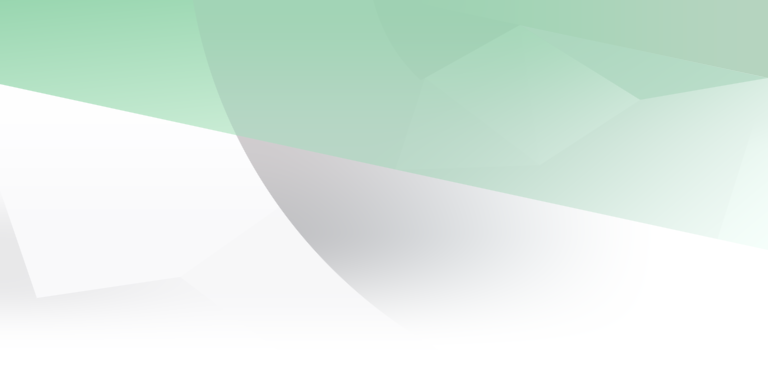
A WebGL 2 fragment shader for this background:

```glsl
#version 300 es
precision highp float;
// Abstract background: a slanted green band over white, crossed by a large
// translucent grey disc, with faint low-poly facets. Each layer is a soft
// gradient masked by anti-aliased half planes, triangles and circles.

uniform vec2 u_resolution;
out vec4 fragColor;

const vec3 WHITE = vec3(0.995, 0.995, 0.998);

// Coverage of the area to the left of the line a -> b.
float leftOf(vec2 p, vec2 a, vec2 b, float px) {
    vec2 d = normalize(b - a);
    return clamp(0.5 + (d.x * (p.y - a.y) - d.y * (p.x - a.x)) / px, 0.0, 1.0);
}

// Coverage of a counter-clockwise triangle.
float triangle(vec2 p, vec2 a, vec2 b, vec2 c, float px) {
    return leftOf(p, a, b, px) * leftOf(p, b, c, px) * leftOf(p, c, a, px);
}

float disc(vec2 p, vec2 center, float radius, float px) {
    return clamp(0.5 + (radius - length(p - center)) / px, 0.0, 1.0);
}

// White ground with pale grey facets at the lower left.
vec3 paperColor(vec2 p, float px) {
    vec2 corner = vec2(0.096, 0.224);
    vec2 ridge = vec2(0.469, 0.279);
    vec3 color = mix(WHITE, vec3(0.977, 0.977, 0.982), smoothstep(0.72, 0.4, p.y));
    float leftWedge = 1.0 - leftOf(p, vec2(0.0, 0.505), corner, px);
    float below = 1.0 - leftOf(p, corner, ridge, px);
    float beyond = leftOf(p, vec2(0.729, 0.083), ridge, px);
    float shadow = max(leftWedge, below * beyond);
    float fade = smoothstep(0.07, 0.29, p.y) * smoothstep(0.54, 0.36, p.y);
    color -= 0.068 * shadow * fade * (1.0 - 0.75 * smoothstep(0.0, 0.6, p.x));
    float rightFacet = (1.0 - leftOf(p, ridge, vec2(0.716, 0.453), px)) * (1.0 - beyond);
    color -= 0.008 * rightFacet;
    return mix(color, vec3(1.0), smoothstep(0.25, 0.06, p.y));
}

// Grey disc, darkest along its left rim, dissolving right and down.
vec3 greyColor(vec2 p) {
    vec3 grey = mix(vec3(0.755, 0.755, 0.765), vec3(0.815, 0.802, 0.81),
                    smoothstep(0.38, 0.65, p.y));
    float across = smoothstep(0.65, 1.75, p.x);
    float down = smoothstep(0.40, 0.08, p.y);
    vec3 cool = vec3(-0.006, 0.003, 0.006) * across * (1.0 - across) * 4.0;
    return mix(grey, vec3(1.0), 1.0 - (1.0 - across) * (1.0 - down)) + cool * (1.0 - down);
}

// Fresh green to the left of the disc.
vec3 freshGreen(vec2 p) {
    float t = (1.0 - p.y) * 2.4 + p.x * 0.25;
    return mix(vec3(0.60, 0.84, 0.69), vec3(0.79, 0.925, 0.835), clamp(t, 0.0, 1.0));
}

// Muted green inside the disc, fading to white at the lower right.
vec3 mutedGreen(vec2 p, float px) {
    vec2 apex = vec2(1.354, 0.935);
    vec2 notch = vec2(1.667, 0.74);
    vec2 rim = vec2(2.0, 0.797);
    vec2 foot = vec2(1.406, 0.57);
    vec2 elbow = vec2(1.107, 0.797);
    vec2 heel = vec2(1.029, 0.557);

    vec3 color = mix(vec3(0.635, 0.832, 0.712), vec3(0.72, 0.84, 0.775),
                     smoothstep(0.0, 0.4, 1.0 - p.y));
    float glow = smoothstep(1.4, 2.85, p.x + 1.2 * (1.0 - p.y));
    color = mix(color, vec3(0.95, 0.985, 0.97), glow);

    // Light and dark facets
    color += 0.013 * triangle(p, apex, elbow, foot, px);
    color += 0.008 * triangle(p, elbow, heel, foot, px);
    color += 0.015 * triangle(p, apex, foot, notch, px);
    float wedge = triangle(p, apex, notch, rim, px);
    color = mix(color, vec3(0.685, 0.845, 0.755), 0.7 * wedge);
    float sliver = leftOf(p, vec2(1.88, 0.414), vec2(1.958, 0.661), px);
    color += 0.012 * (1.0 - sliver) * smoothstep(0.70, 0.6, p.y);

    // Small arc and the darker band along the top
    float arc = disc(p, vec2(1.38, 1.1), 0.42, px) * leftOf(p, elbow, apex, px);
    color -= 0.012 * arc;
    vec3 bandColor = mix(vec3(0.635, 0.83, 0.71), vec3(0.71, 0.83, 0.75),
                         smoothstep(1.2, 2.0, p.x));
    float band = leftOf(p, apex, rim, px) * smoothstep(1.0, 1.4, p.x);
    return mix(color, bandColor, band);
}

void main() {
    vec2 p = gl_FragCoord.xy / u_resolution.y;
    float px = 1.3 / u_resolution.y;

    float inDisc = disc(p, vec2(1.776, 1.216), 1.292, px);
    float inGreen = leftOf(p, vec2(0.0, 0.781), vec2(2.0, 0.349), px);

    vec3 lower = mix(paperColor(p, px), greyColor(p), inDisc);
    vec3 upper = mix(freshGreen(p), mutedGreen(p, px), inDisc);
    fragColor = vec4(clamp(mix(lower, upper, inGreen), 0.0, 1.0), 1.0);
}
```
